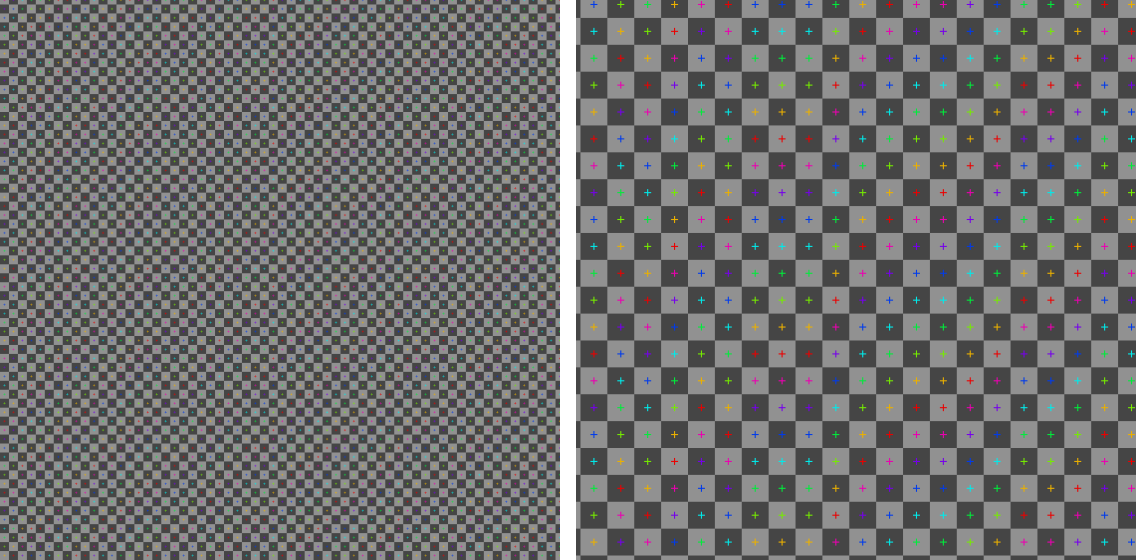
Left: the whole. Right: its middle third, enlarged.
Reproduce this pattern procedurally as a Shadertoy shader.

```glsl
// Two-tone grey checkerboard with a small thin plus at the centre of every cell.
// The plus hue steps around an eight-colour wheel up each column, with a random
// shift per column; box filtering keeps the weight of the sub-pixel lines.

const float CELLS = 62.5;           // cells across the canvas
const float HUE_STEPS = 8.0;        // cells per turn of the colour wheel
const float ARM_LENGTH = 0.13;      // half length of a plus arm, in cells
const float ARM_WIDTH = 0.02;       // half width of a plus arm, in cells
const vec3 LIGHT_GREY = vec3(0.57);
const vec3 DARK_GREY = vec3(0.27);

float hash(float n) {
    return fract(sin(n * 127.1 + 3.7) * 43758.5453);
}

// Fully saturated colour wheel
vec3 hueColor(float hue) {
    vec3 wheel = abs(fract(hue + vec3(0.0, 2.0, 1.0) / 3.0) * 6.0 - 3.0);
    return clamp(wheel - 1.0, 0.0, 1.0);
}

// Share of a pixel, per axis, inside the centred span of the given half size
vec2 spanCoverage(vec2 p, vec2 halfSize, float pixel) {
    vec2 low = max(p - 0.5 * pixel, -halfSize);
    vec2 high = min(p + 0.5 * pixel, halfSize);
    return clamp((high - low) / pixel, 0.0, 1.0);
}

float boxCoverage(vec2 p, vec2 halfSize, float pixel) {
    vec2 span = spanCoverage(p, halfSize, pixel);
    return span.x * span.y;
}

// Union of two bars, with their shared centre counted once
float plusCoverage(vec2 p, float arm, float width, float pixel) {
    float horizontal = boxCoverage(p, vec2(arm, width), pixel);
    float vertical = boxCoverage(p, vec2(width, arm), pixel);
    float centre = boxCoverage(p, vec2(width), pixel);
    return horizontal + vertical - centre;
}

// 1 on cells whose column and row sum is even, 0 on the others
float checker(vec2 p, float pixel) {
    vec2 edge = 0.5 - abs(fract(p) - 0.5);
    vec2 parity = 1.0 - 2.0 * mod(floor(p), 2.0);
    vec2 wave = parity * clamp(2.0 * edge / pixel, 0.0, 1.0);
    return 0.5 + 0.5 * wave.x * wave.y;
}

// Hue falls by a step per column, give or take one, and rises by a step per row
float cellHue(vec2 cell, float steps) {
    float columnShift = floor(3.0 * hash(cell.x)) - 1.0;
    return (cell.y - cell.x + columnShift) / steps;
}

void mainImage(out vec4 fragColor, in vec2 fragCoord) {
    float pixel = CELLS / iResolution.y;
    vec2 grid = fragCoord * pixel;
    vec2 cell = floor(grid);
    vec2 local = fract(grid) - 0.5;

    // Checkerboard ground
    vec3 color = mix(DARK_GREY, LIGHT_GREY, checker(grid, pixel));

    // Coloured plus marks
    vec3 plusColor = 0.92 * hueColor(cellHue(cell, HUE_STEPS));
    color = mix(color, plusColor, plusCoverage(local, ARM_LENGTH, ARM_WIDTH, pixel));

    fragColor = vec4(color, 1.0);
}
```
